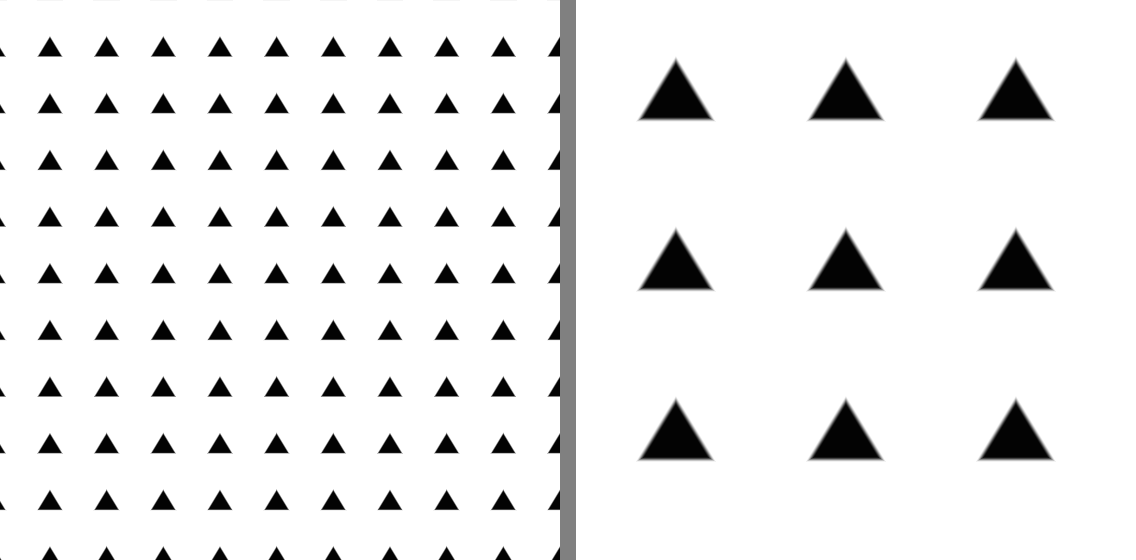
Left, the full canvas; right, a detail of the centre.
Reproduce this pattern procedurally as a three.js fragment shader.

```glsl
// Small black triangles on white, in a square grid cropped by the canvas edges.
// Each grid cell is folded onto one triangle, drawn from its signed distance
// with a narrow soft edge.

varying vec2 vUv;

// Distance to an upright isosceles triangle whose base is centred on the origin
float triangleDistance(vec2 p, float halfWidth, float height) {
  vec2 sideNormal = normalize(vec2(height, halfWidth));
  float side = dot(vec2(abs(p.x), p.y - height), sideNormal);
  return max(side, -p.y);
}

void main() {
  // Repeat the cell, with the origin at the middle of each triangle's base
  float pitch = 0.1012;
  vec2 margin = vec2(0.5, 0.3);
  vec2 cell = (vUv - vec2(0.0892, 0.8992)) / pitch;
  vec2 p = (fract(cell + margin) - margin) * pitch;

  // Soft-edged ink over white
  float d = triangleDistance(p, 0.0214, 0.0352);
  float ink = 1.0 - smoothstep(-0.0017, 0.0017, d);
  vec3 color = mix(vec3(1.0), vec3(0.01), ink);

  gl_FragColor = vec4(color, 1.0);
}
```
